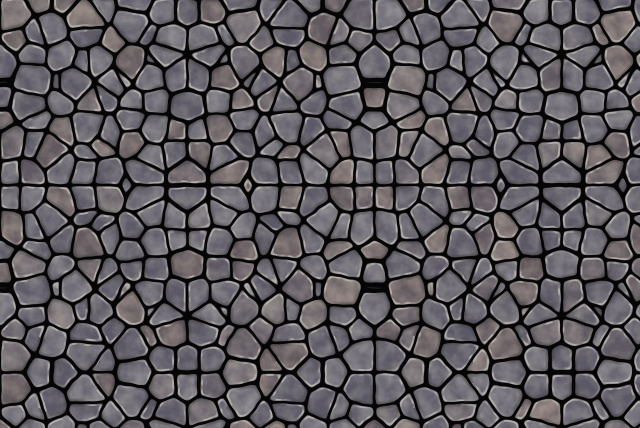
Write a Shadertoy shader that draws this texture.

```glsl
const float CELLS = 8.0;      // stone cells along one mirrored block
const float BLOCK = 0.4375;   // block side, in canvas heights

vec3 hash3(vec2 p) {
    vec3 q = fract(p.xyx * vec3(0.1031, 0.1030, 0.0973));
    q += dot(q, q.yxz + 33.33);
    return fract((q.xxy + q.yzz) * q.zyx);
}

float gradientDot(vec2 corner, vec2 offset) {
    float angle = 6.2832 * hash3(corner).x;
    return dot(vec2(cos(angle), sin(angle)), offset);
}

float gradientNoise(vec2 p) {
    vec2 i = floor(p), f = fract(p);
    vec2 u = f * f * f * (f * (f * 6.0 - 15.0) + 10.0);
    vec2 e = vec2(0.0, 1.0);
    return mix(mix(gradientDot(i, f), gradientDot(i + e.yx, f - e.yx), u.x),
               mix(gradientDot(i + e.xy, f - e.xy), gradientDot(i + e.yy, f - e.yy), u.x), u.y);
}

// Stone centre (xy) and size weight (z), mirrored at every block edge
vec3 stoneSite(vec2 cell) {
    vec2 m = mod(cell, 2.0 * CELLS);
    vec2 flip = step(CELLS, m);
    m = mix(m, 2.0 * CELLS - 1.0 - m, flip);
    vec3 h = hash3(m + 7.0);

    // Centres close to a mirror axis snap onto it, so both halves join
    vec2 local = m + 0.08 + 0.84 * h.xy;
    local *= step(0.33, local);
    local = mix(local, vec2(CELLS), step(CELLS - 0.33, local));

    vec2 offset = mix(local - m, 1.0 - local + m, flip);
    return vec3(cell + offset, 0.5 * h.z);
}

float power(vec2 p, vec3 site) {
    vec2 r = p - site.xy;
    return dot(r, r) - site.z;
}

// Rounded distance inside the stone at p; also returns its site
float stoneDistance(vec2 p, out vec3 nearest) {
    vec2 base = floor(p);
    float best = 1e5;
    for (int y = -2; y <= 2; y++)
    for (int x = -2; x <= 2; x++) {
        vec3 s = stoneSite(base + vec2(x, y));
        float w = power(p, s);
        if (w < best) { best = w; nearest = s; }
    }
    float sum = 1e-6;
    for (int y = -2; y <= 2; y++)
    for (int x = -2; x <= 2; x++) {
        vec3 s = stoneSite(base + vec2(x, y));
        float gap = length(s.xy - nearest.xy);
        if (gap > 0.02) sum += exp(-20.0 * (power(p, s) - best) / (2.0 * gap));
    }
    return -log(sum) / 20.0 - 0.055;
}

void mainImage(out vec4 fragColor, in vec2 fragCoord) {
    float scale = CELLS / BLOCK;
    vec2 p = (fragCoord / iResolution.y - vec2(0.0, 0.13)) * scale;
    float pixel = scale / iResolution.y;

    // Slightly uneven outlines, different in each repeat
    p += 0.05 * vec2(gradientNoise(p * 2.1), gradientNoise(p * 2.1 + 40.0));

    vec3 site;
    float d = stoneDistance(p, site);
    vec3 vary = hash3(floor(site.xy * 16.0 + 0.5));

    // Painted patches of grey, some stones warmer
    float patches = gradientNoise(p * 1.7 + vary.xy * 9.0) + 0.4 * gradientNoise(p * 4.3);
    float bands = patches * 5.0;
    bands = (floor(bands) + smoothstep(0.3, 0.7, fract(bands))) / 5.0;
    float tone = 0.45 + 0.6 * (vary.x - 0.5) + 0.7 * bands;
    vec3 color = mix(vec3(0.36, 0.35, 0.40), vec3(0.54, 0.53, 0.55), clamp(tone, 0.0, 1.1));
    color = mix(color, color * vec3(1.07, 1.0, 0.93), smoothstep(0.6, 0.9, vary.y));

    // Pale chipped rim on the lit side, shade on the other
    float angle = 6.2832 * vary.z;
    float facing = dot(normalize(p - site.xy + 1e-4), vec2(cos(angle), sin(angle)));
    float rim = smoothstep(0.0, 0.04, d) * (1.0 - smoothstep(0.06, 0.12, d));
    float chips = smoothstep(-0.25, 0.2, gradientNoise(p * 3.0 + 17.0));
    float lit = 0.2 + 0.8 * smoothstep(-0.1, 0.7, facing) * chips;
    color = mix(color, vec3(0.70, 0.68, 0.66), rim * lit);
    color *= 1.0 - 0.3 * smoothstep(0.0, 0.9, -facing) * (1.0 - smoothstep(0.03, 0.16, d));

    // Black joints
    color = mix(vec3(0.02), color, smoothstep(-0.6 * pixel, 0.6 * pixel, d));
    fragColor = vec4(color, 1.0);
}
```
